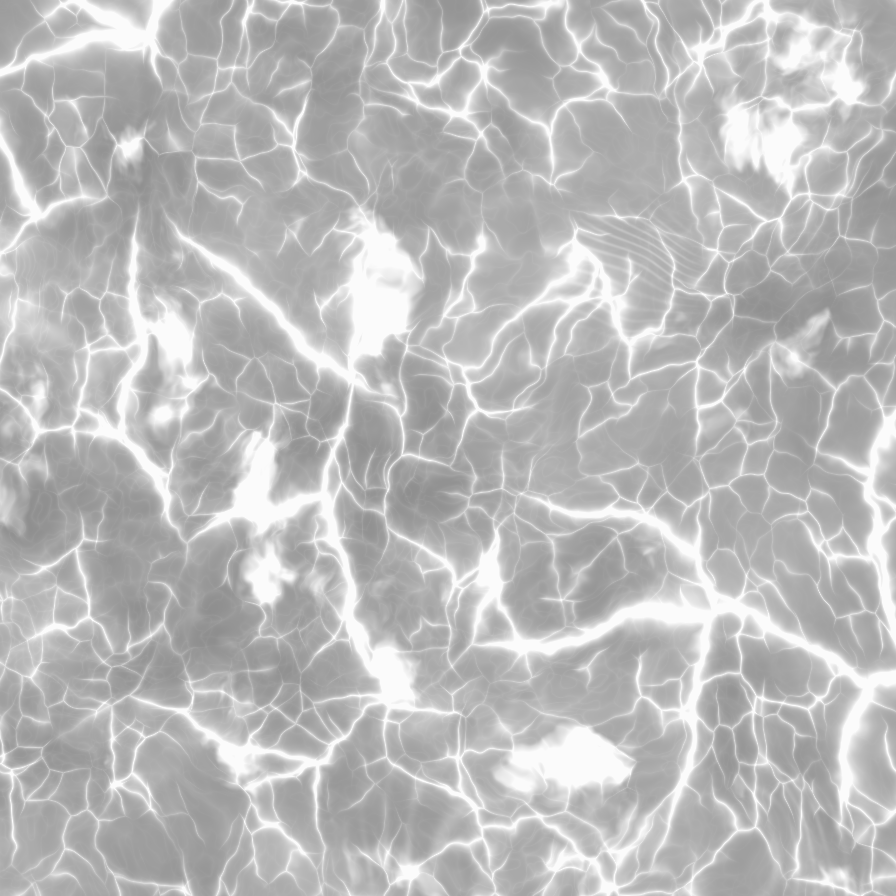
Give the GLSL for this texture, as a WebGL 2 fragment shader.

```glsl
#version 300 es
precision highp float;

uniform vec2 u_resolution;
out vec4 fragColor;

const float BASE_GRAY = 0.553;
const float WHITE_LIMIT = 0.985;
const float FILM_GAIN = 0.24;
const float FILAMENT_GAIN = 0.15;
const float FRINGE_GAIN = 0.10;
const float BLOTCH_GAIN = 0.44;
const float GLOW_GAIN = 0.07;
const vec3 VEIN_GAIN = vec3(0.62, 0.30, 0.20);       // large, medium, fine
const vec3 VEIN_SCALE = vec3(4.6, 10.0, 21.0);
const vec3 VEIN_WIDTH = vec3(0.0075, 0.0036, 0.0024);
const vec2 VEIN_STRETCH = vec2(1.12, 0.9);
const vec2 DENSE_CENTER = vec2(0.46, 0.6);
const mat2 OCTAVE_TURN = mat2(0.8, 0.6, -0.6, 0.8);

float hash(vec2 p) {
  return fract(sin(dot(p, vec2(127.1, 311.7))) * 43758.5453);
}

vec2 hash2(vec2 p) {
  return vec2(hash(p), hash(p + 57.3));
}

float noise(vec2 p) {
  vec2 cell = floor(p);
  vec2 f = fract(p);
  f = f * f * (3.0 - 2.0 * f);
  float low = mix(hash(cell), hash(cell + vec2(1, 0)), f.x);
  float high = mix(hash(cell + vec2(0, 1)), hash(cell + vec2(1, 1)), f.x);
  return mix(low, high, f.y);
}

vec2 noise2(vec2 p) {
  return vec2(noise(p), noise(p + 31.7)) - 0.5;
}

float fbm(vec2 p) {
  float sum = 0.0;
  float amp = 0.516;
  for (int i = 0; i < 5; i++) {
    sum += amp * noise(p);
    p = OCTAVE_TURN * p * 2.03 + 7.1;
    amp *= 0.5;
  }
  return sum;
}

// Thin bright creases along the mid level of each noise octave
float filaments(vec2 p) {
  float sum = 0.0;
  float amp = 0.45;
  for (int i = 0; i < 4; i++) {
    float crease = 1.0 - abs(2.0 * noise(p) - 1.0);
    sum += amp * pow(crease, 5.0);
    p = OCTAVE_TURN * p * 1.9 + 3.7;
    amp *= 0.75;
  }
  return sum;
}

// Gap between the two nearest cell centers, zero on the cell borders
float cellBorder(vec2 p) {
  vec2 cell = floor(p);
  float nearest = 8.0;
  float second = 8.0;
  for (int y = -1; y <= 1; y++) {
    for (int x = -1; x <= 1; x++) {
      vec2 id = cell + vec2(x, y);
      float d = length(id + hash2(id) - p);
      second = min(second, max(nearest, d));
      nearest = min(nearest, d);
    }
  }
  return second - nearest;
}

void main() {
  vec2 p = gl_FragCoord.xy / u_resolution;

  // Bent coordinates give the web its crooked course
  vec2 bent = p + 0.09 * noise2(p * 4.0) + 0.032 * noise2(p * 13.0 + 5.0);
  vec2 frayed = bent + 0.012 * noise2(p * 38.0) + 0.005 * noise2(p * 90.0);

  float center = smoothstep(0.75, 0.1, length(p - DENSE_CENTER));
  float density = smoothstep(0.25, 0.75, fbm(p * 3.2 + 2.0) * 0.75 + center * 0.27);

  // Cloudy film and fine creases
  float film = fbm(bent * 6.0 + 11.0);
  float light = FILM_GAIN * max(film - 0.27, 0.0);
  light += FILAMENT_GAIN * filaments(frayed * 15.0) * (0.2 + 0.8 * density);

  // Parallel fringes in a few regions
  float level = noise(bent * 3.7 + 19.0);
  float fringe = pow(0.5 + 0.5 * cos(level * 140.0), 3.0);
  float fringeMask = smoothstep(0.62, 0.85, noise(p * 4.3 + 8.0));
  light += FRINGE_GAIN * fringe * fringeMask * noise(p * 24.0);

  // Branching veins at three sizes
  for (int i = 0; i < 3; i++) {
    float scale = VEIN_SCALE[i];
    float border = cellBorder(frayed * VEIN_STRETCH * scale + float(i) * 13.0) / scale;
    float strength = smoothstep(0.25, 0.8, noise(p * scale * 1.3 + float(i) * 9.0));
    float width = VEIN_WIDTH[i] * (0.45 + 0.9 * strength);
    light += VEIN_GAIN[i] * strength * exp(-border / width);
    light += GLOW_GAIN * strength * exp(-border / (width * 4.0));
  }

  // Ragged bright blotches
  float patches = fbm(frayed * vec2(11.0, 8.0) + 23.0) + 0.14 * (density - 0.5);
  float ragged = 0.6 + 0.8 * noise(frayed * 65.0);
  light += BLOTCH_GAIN * smoothstep(0.61, 0.78, patches) * ragged;

  float gray = min(BASE_GRAY + light, WHITE_LIMIT);
  fragColor = vec4(vec3(gray), 1.0);
}
```
